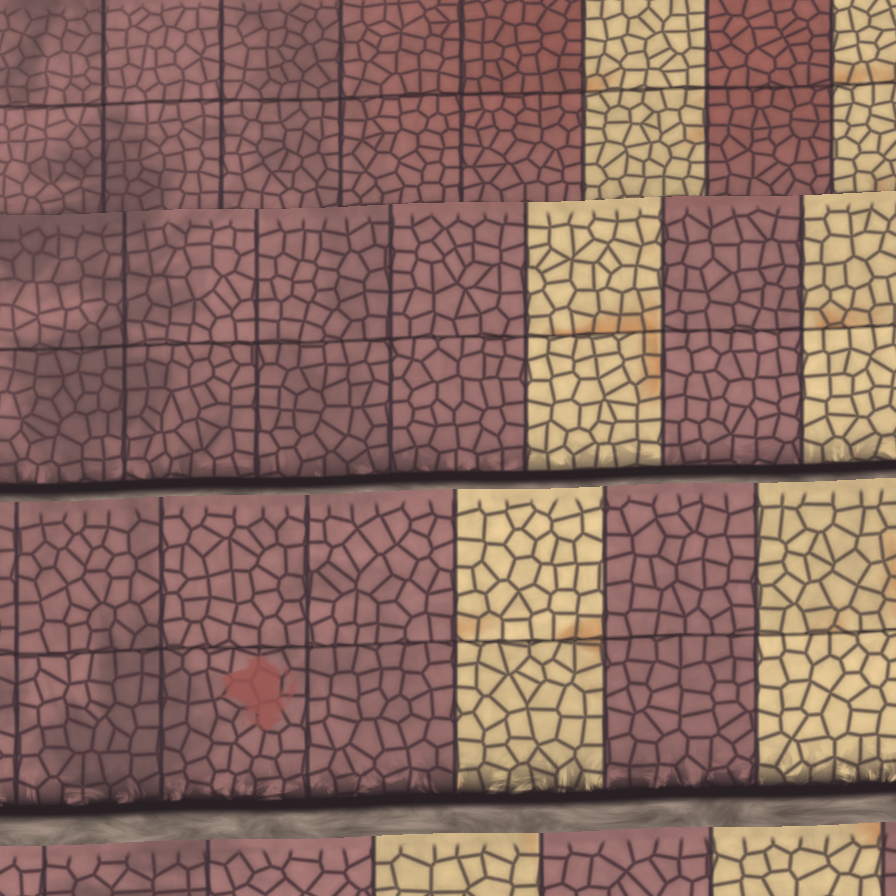
Reproduce this texture procedurally as a Shadertoy shader.

```glsl
// Worn stair risers faced with crackle-moulded tiles, rose with ochre columns.
// Each step is a two-row tile grid that grows towards the viewer; the crackle
// is a cellular edge distance per tile, and the wear is made of layered sines.

const float TILT = 0.026;      // rise of the steps from left to right
const float CELLS = 6.0;       // crackle cells along a tile side
const vec3 ROSE = vec3(0.600, 0.432, 0.422);
const vec3 BRICK = vec3(0.585, 0.365, 0.335);
const vec3 OCHRE = vec3(0.825, 0.722, 0.540);
const vec3 RUST = vec3(0.730, 0.480, 0.300);
const vec3 SOOT = vec3(0.160, 0.125, 0.140);
const vec3 STAIN = vec3(0.410, 0.315, 0.315);
const vec3 CONCRETE = vec3(0.500, 0.440, 0.400);

// Per step: bottom edge, row height, left edge of first ochre column, tile width
const vec4 STEPS[4] = vec4[4](
    vec4(0.759, 0.122, 0.651, 0.137),
    vec4(0.460, 0.150, 0.587, 0.152),
    vec4(0.100, 0.170, 0.508, 0.166),
    vec4(-0.300, 0.178, 0.417, 0.186));

vec2 hash2(vec2 p) {
    vec2 q = vec2(dot(p, vec2(127.1, 311.7)), dot(p, vec2(269.5, 183.3)));
    return fract(sin(q) * 43758.55);
}

// Layered, rotated and warped sines, about 0..1
float wear(vec2 p) {
    float sum = 0.0, amp = 0.32;
    for (int i = 0; i < 5; i++) {
        p = mat2(0.8, 0.6, -0.6, 0.8) * p * 1.75 + 1.7;
        p += 0.7 * sin(p.yx * 0.8);
        sum += amp * sin(p.x) * cos(p.y);
        amp *= 0.62;
    }
    return clamp(0.5 + sum, 0.0, 1.0);
}

// Cell centre: loose inside the tile, orderly along its border
vec2 cellCentre(vec2 cell, vec2 seed) {
    vec2 rim = min(cell, CELLS - 1.0 - cell);
    float jitter = min(rim.x, rim.y) < 0.5 ? 0.5 : 0.92;
    return cell + 0.5 + jitter * (hash2(cell + seed) - 0.5);
}

// Distance to the nearest cell border, in cells
float crackle(vec2 p, vec2 seed) {
    vec2 base = floor(p), nearest = vec2(0.0);
    float best = 1e3, edge = 1e3;
    for (int j = -1; j <= 1; j++)
    for (int i = -1; i <= 1; i++) {
        vec2 r = cellCentre(base + vec2(i, j), seed) - p;
        if (dot(r, r) < best) { best = dot(r, r); nearest = r; }
    }
    for (int j = -2; j <= 2; j++)
    for (int i = -2; i <= 2; i++) {
        vec2 r = cellCentre(base + vec2(i, j), seed) - p;
        vec2 d = r - nearest;
        if (dot(d, d) > 1e-4) edge = min(edge, dot(0.5 * (r + nearest), normalize(d)));
    }
    return edge;
}

float line(float dist, float halfWidth, float soft) {
    return 1.0 - smoothstep(halfWidth - soft, halfWidth + soft, dist);
}

// One riser: tiles, crackle, seams and dirt
vec3 riser(vec2 uv, float height, vec4 dims, float index, float soft) {
    float k = (uv.x - dims.z) / dims.w;
    vec2 grid = vec2(k - 0.006 * k * k, height / dims.y);
    vec2 tile = floor(grid), f = fract(grid);
    vec2 rnd = hash2(tile + index * 7.3);
    float ochre = step(-0.5, tile.x) * (1.0 - step(0.5, mod(tile.x, 2.0)));
    float patches = wear(uv * 9.0), specks = wear(uv * 48.0 + 5.0);

    // Glaze, tinted tile by tile
    vec3 red = mix(ROSE, BRICK, smoothstep(0.72, 0.9, uv.y) * smoothstep(0.2, 0.65, uv.x));
    vec3 col = mix(red, OCHRE, ochre) * (0.95 + 0.09 * rnd.x);

    // Grey stains gather on the left, rust on the ochre tiles
    float left = 1.0 - smoothstep(0.05, 0.6, uv.x);
    float stain = smoothstep(0.4, 0.85, patches + 0.25 * (rnd.y - 0.4));
    col = mix(col, STAIN, stain * (0.15 + 0.65 * left) * (1.0 - 0.7 * ochre));
    float rim = max(smoothstep(0.75, 1.0, f.x), smoothstep(0.25, 0.0, f.y));
    col = mix(col, RUST, ochre * rim * smoothstep(0.5, 0.8, patches) * 0.7);

    // Crackle grooves stop at the smooth nosing and fade where worn
    float dist = crackle(f * CELLS, tile * 13.0 + index * 31.0) * dims.w / CELLS;
    float nosing = smoothstep(0.008, 0.018, 2.0 * dims.y - height);
    float kept = mix(0.55, 0.9, smoothstep(0.1, 0.7, uv.x + 0.8 * (1.0 - uv.y)));
    float groove = line(dist, 0.007 * dims.w + 0.0008, soft) * nosing * kept;
    col = mix(col, mix(vec3(0.30, 0.21, 0.23), vec3(0.36, 0.30, 0.27), ochre), groove);
    col *= 1.0 + 0.05 * nosing * smoothstep(0.003, 0.009, dist);

    // Seams between columns and between the two rows
    float side = (0.5 - abs(f.x - 0.5)) * dims.w;
    col = mix(col, vec3(0.24, 0.19, 0.22), 0.85 * line(side, 0.0024, soft));
    col = mix(col, SOOT, 0.6 * line(abs(height - dims.y), 0.0018, soft));

    // Soot rising from the foot of the step, then fine grain
    float foot = exp(-height / 0.022) * smoothstep(0.2, 0.7, specks + 0.3 * exp(-height / 0.008));
    col = mix(col, SOOT, foot * min(1.0, 0.2 + 0.4 * index));
    return col * (0.95 + 0.1 * specks);
}

void mainImage(out vec4 fragColor, in vec2 fragCoord) {
    vec2 uv = fragCoord / iResolution.xy;
    float soft = 0.0014 + 0.6 / iResolution.y;
    float level = uv.y - TILT * uv.x + 0.0012 * sin(uv.x * 23.0);

    // Lowest step whose top lies above this level
    int index = 0;
    for (int i = 1; i < 4; i++)
        if (level < STEPS[i].x + 2.0 * STEPS[i].y) index = i;
    vec4 dims = STEPS[index];
    float height = level - dims.x;
    vec3 col = riser(uv, max(height, 0.0), dims, float(index), soft);

    // Red scuff where the glaze has chipped
    vec2 chip = (uv - vec2(0.288, 0.225)) / vec2(0.032, 0.052);
    float scuff = 1.0 - smoothstep(0.7, 1.0, length(chip) + wear(uv * 30.0) - 0.5);
    col = mix(col, vec3(0.62, 0.34, 0.32), 0.8 * scuff);

    // Tread below the riser: contact shadow over concrete
    vec3 tread = CONCRETE * (0.75 + 0.5 * wear(uv * vec2(25.0, 70.0)));
    tread = mix(SOOT, tread, smoothstep(0.008, 0.02, -height));
    col = mix(col, tread, 1.0 - smoothstep(-soft, soft, height));
    fragColor = vec4(col, 1.0);
}
```
